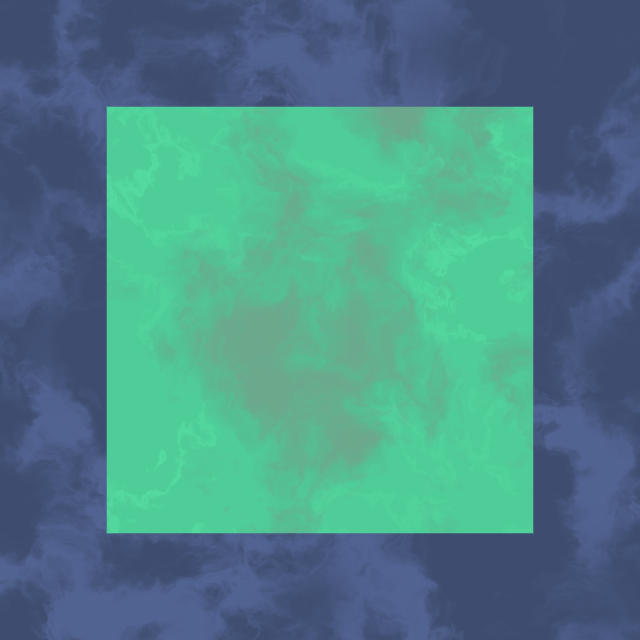
Give the GLSL for this background, as a three.js fragment shader.

```glsl
varying vec2 vUv;

const vec3 BLUE_DEEP = vec3(0.243, 0.302, 0.437);
const vec3 BLUE_VEIN = vec3(0.318, 0.388, 0.570);
const vec3 GREEN_GREY = vec3(0.420, 0.660, 0.550);
const vec3 GREEN_MID = vec3(0.325, 0.755, 0.578);
const vec3 GREEN_BRIGHT = vec3(0.310, 0.805, 0.598);
const vec3 GREEN_VEIN = vec3(0.335, 0.870, 0.640);

const float PANEL_HALF = 1.0 / 3.0;
const float EDGE_SOFT = 0.0008;
const float CLOUD_SCALE = 5.0;
const float VEIN_SCALE = 6.5;
const float WARP = 0.07;
const float VEIN_WIDTH = 0.055;
const float CRACK_WIDTH = 0.06;
const int OCTAVES = 6;
const mat2 TURN = mat2(0.8, 0.6, -0.6, 0.8);

float hash(vec2 p) {
  return fract(sin(dot(p, vec2(127.1, 311.7))) * 43758.5453);
}

float noise(vec2 p) {
  vec2 cell = floor(p);
  vec2 f = fract(p);
  f = f * f * f * (f * (f * 6.0 - 15.0) + 10.0);
  float low = mix(hash(cell), hash(cell + vec2(1.0, 0.0)), f.x);
  float high = mix(hash(cell + vec2(0.0, 1.0)), hash(cell + vec2(1.0)), f.x);
  return mix(low, high, f.y);
}

// x: smooth fractal sum, y: ridged fractal sum
vec2 fractal(vec2 p) {
  vec2 sum = vec2(0.0);
  float amplitude = 0.5;
  float total = 0.0;
  for (int i = 0; i < OCTAVES; i++) {
    float n = noise(p);
    sum += amplitude * vec2(n, 1.0 - abs(2.0 * n - 1.0));
    total += amplitude;
    amplitude *= 0.58;
    p = TURN * p * 2.03 + 17.3;
  }
  return sum / total;
}

// Thin winding line where the fractal crosses its middle value
float filament(vec2 p, float width) {
  return 1.0 - smoothstep(0.0, width, abs(fractal(p).x - 0.5));
}

float pool(vec2 p, vec2 center, float radius) {
  vec2 d = (p - center) / radius;
  return exp(-dot(d, d));
}

vec3 blueMarble(vec2 p, vec2 q) {
  float ridge = fractal(q * CLOUD_SCALE + 31.0).y;
  float line = filament(q * VEIN_SCALE + 5.0, VEIN_WIDTH);
  float cloud = fractal(q * 4.0 + 71.0).x;

  // Quiet dark hollows between the veins
  float hollow = pool(p, vec2(0.02, 0.65), 0.06);
  hollow += pool(p, vec2(0.08, 0.47), 0.06);
  hollow += pool(p, vec2(0.70, 0.92), 0.07);
  hollow += pool(p, vec2(0.97, 0.06), 0.08);
  hollow += pool(p, vec2(0.49, 0.07), 0.05);
  hollow += pool(p, vec2(0.03, 0.98), 0.06);
  hollow += pool(p, vec2(0.94, 0.45), 0.06);

  float glow = smoothstep(0.54, 0.84, ridge + 0.5 * (cloud - 0.5));
  glow += 0.45 * line * smoothstep(0.36, 0.62, cloud);
  glow *= 1.0 - 0.8 * min(hollow, 1.0);
  return mix(BLUE_DEEP, BLUE_VEIN, clamp(glow, 0.0, 1.0));
}

vec3 greenMarble(vec2 p, vec2 q) {
  float cloud = fractal(q * 4.5 + 113.0).x;
  float ridge = fractal(q * 7.0 + 47.0).y;
  float rim = smoothstep(0.08, 0.42, length(p - 0.5)) - 0.5;

  // Greyer areas and lit areas
  float shade = pool(p, vec2(0.43, 0.74), 0.09);
  shade += pool(p, vec2(0.62, 0.63), 0.08);
  shade += pool(p, vec2(0.48, 0.31), 0.10);
  float lit = pool(p, vec2(0.46, 0.58), 0.08);
  lit += pool(p, vec2(0.25, 0.25), 0.13);
  lit += pool(p, vec2(0.22, 0.73), 0.10);
  lit += pool(p, vec2(0.72, 0.75), 0.10);
  lit += pool(p, vec2(0.74, 0.56), 0.10);

  float tone = 0.52 + 1.3 * (cloud - 0.5) + 1.1 * (ridge - 0.64);
  tone += 0.25 * rim + 0.16 * (lit - shade);
  vec3 color = mix(GREEN_GREY, GREEN_MID, smoothstep(0.05, 0.5, tone));
  color = mix(color, GREEN_BRIGHT, smoothstep(0.42, 0.72, tone));

  float crack = filament(q * 6.0 + 211.0, CRACK_WIDTH);
  color = mix(color, GREEN_GREY, 0.5 * crack * (1.0 - smoothstep(0.4, 0.85, tone)));
  float vein = filament(q * 7.5 + 157.0, VEIN_WIDTH);
  float veinArea = smoothstep(0.4, 0.75, tone) * (0.35 + 0.65 * min(lit, 1.0));
  return mix(color, GREEN_VEIN, 0.85 * vein * veinArea);
}

void main() {
  vec2 p = vUv;
  vec2 bend = vec2(fractal(p * 5.0 + 9.0).x, fractal(p * 5.0 + 83.0).x) - 0.5;
  vec2 q = p + WARP * 2.0 * bend;

  vec2 offset = abs(p - 0.5) - PANEL_HALF;
  float panel = 1.0 - smoothstep(-EDGE_SOFT, EDGE_SOFT, max(offset.x, offset.y));
  gl_FragColor = vec4(mix(blueMarble(p, q), greenMarble(p, q), panel), 1.0);
}
```
